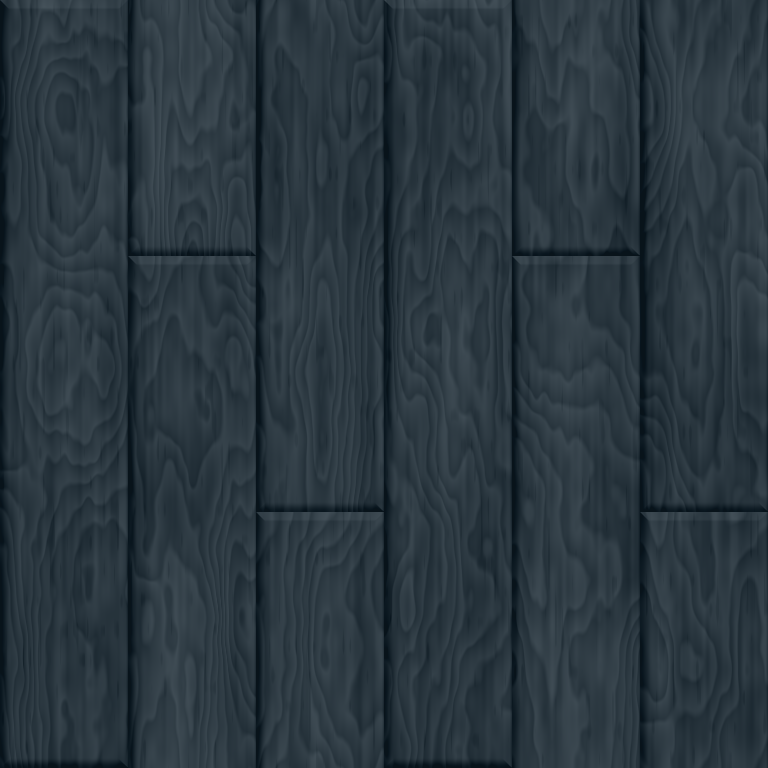
This texture is drawn by a WebGL 1 fragment shader. Its source:

```glsl
precision highp float;
// Dark blue-grey wooden planks with bevelled edges and staggered joints.

uniform vec2 u_resolution;

float hash(vec2 p) {
    return fract(sin(dot(p, vec2(127.1, 311.7))) * 43758.5453);
}

float noise(vec2 p) {
    vec2 i = floor(p);
    vec2 f = fract(p);
    f = f * f * (3.0 - 2.0 * f);
    return mix(mix(hash(i), hash(i + vec2(1.0, 0.0)), f.x),
               mix(hash(i + vec2(0.0, 1.0)), hash(i + vec2(1.0, 1.0)), f.x), f.y);
}

// Growth rings: sawtooth contours of a field stretched along the plank.
float ringGrain(vec2 p) {
    float field = 8.0 * noise(p * vec2(2.4, 3.6))
                + 2.2 * noise(p * vec2(6.0, 11.0) + 17.0)
                + 0.5 * noise(p * vec2(16.0, 34.0) + 41.0)
                + 4.0 * p.x;
    float ring = fract(field);
    return ring * smoothstep(1.0, 0.75, ring) - 0.38;
}

// Fine fibres running along the plank.
float fibreGrain(vec2 p) {
    return 0.6 * noise(p * vec2(32.0, 7.0) + 5.0)
         + 0.4 * noise(p * vec2(15.0, 3.0) + 29.0) - 0.5;
}

// Raised edge: dark on the left and bottom, lit on the right and top.
float bevel(vec2 plank) {
    float left = plank.x / 6.0;
    float right = (1.0 - plank.x) / 6.0;
    float bottom = plank.y;
    float top = 1.0 - plank.y;
    float darkEdge = min(left, bottom);
    float litEdge = min(right, top);
    float darkSide = -0.115 * (1.0 - smoothstep(0.001, 0.014, darkEdge));
    float litTone = mix(0.018, 0.042, smoothstep(-0.001, 0.001, right - top));
    float litSide = litTone * (1.0 - smoothstep(0.009, 0.013, litEdge));
    float shade = mix(darkSide, litSide, smoothstep(-0.001, 0.001, darkEdge - litEdge));
    // Seam and the soft shade beside the dark edges
    shade -= 0.06 * (1.0 - smoothstep(0.0, 0.003, right));
    return shade - 0.03 * exp(-left / 0.016) - 0.025 * exp(-bottom / 0.012);
}

void main() {
    vec2 uv = gl_FragCoord.xy / u_resolution;

    // Six columns, each joint a third lower than the one before
    float column = floor(uv.x * 6.0);
    vec2 plank = vec2(fract(uv.x * 6.0), fract(uv.y + mod(column, 3.0) / 3.0));
    vec2 wood = plank + vec2(column * 7.0, hash(vec2(column, 3.0)) * 20.0);

    // Wood tone, with broad worn patches
    float shade = 0.075 * ringGrain(wood) + 0.075 * fibreGrain(wood);
    shade += 0.05 * (noise(wood * vec2(2.0, 5.0) + 61.0) - 0.5);
    shade += 0.014 * (hash(vec2(column, 9.0)) - 0.5);
    // Scattered dark pores
    shade -= 0.03 * smoothstep(0.78, 0.95, noise(wood * vec2(38.0, 26.0) + 83.0));
    // Body slightly lighter toward the middle
    shade += 0.016 * sin(3.14159 * plank.x);

    vec3 slate = vec3(0.165, 0.215, 0.248);
    vec3 color = slate + shade + bevel(plank);
    gl_FragColor = vec4(max(color, vec3(0.03, 0.075, 0.1)), 1.0);
}
```
